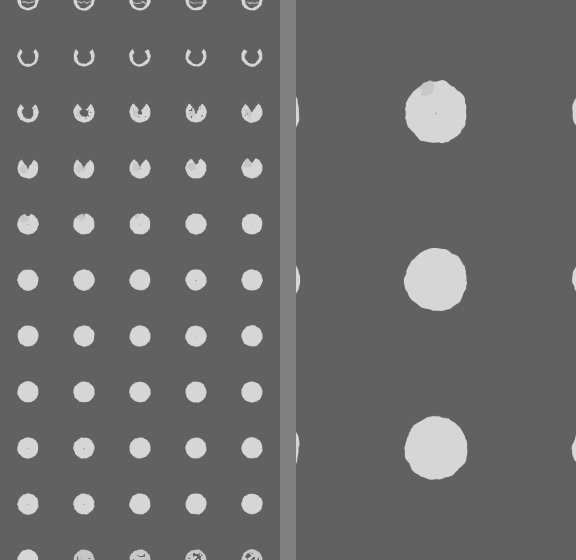
Left, the full canvas; right, a detail of the centre.
This pattern is drawn by a Shadertoy shader. Its source:

```glsl
// Grid of pale rough discs on grey, notched and hollowed towards the top, worn along the bottom.

float hash(vec2 p) {
    vec3 q = fract(p.xyx * vec3(0.1031, 0.1030, 0.0973));
    q += dot(q, q.yzx + 33.33);
    return fract((q.x + q.y) * q.z);
}

float valueNoise(vec2 p) {
    vec2 i = floor(p), f = fract(p);
    f = f * f * (3.0 - 2.0 * f);
    return mix(mix(hash(i), hash(i + vec2(1, 0)), f.x),
               mix(hash(i + vec2(0, 1)), hash(i + vec2(1, 1)), f.x), f.y);
}

// Coverage of the negative side of a distance
float cover(float d, float pixel) {
    return 1.0 - smoothstep(-0.7 * pixel, 0.7 * pixel, d);
}

void mainImage(out vec4 fragColor, in vec2 fragCoord) {
    // Five cells across; rows are centred on whole numbers
    float pixel = 5.0 / iResolution.x;
    vec2 p = fragCoord * pixel;
    vec2 cell = vec2(floor(p.x), floor(p.y + 0.5));
    vec2 q = p - cell - vec2(0.5, 0.0);
    float stage = (10.0 - cell.y) * 5.0 + cell.x; // reading order from top left

    // Rough disc
    vec2 seed = cell * 17.0 + 40.0;
    float rough = valueNoise(q * 22.0 + seed) - 0.5;
    float fine = valueNoise(q * 55.0 + seed + 90.0) - 0.5;
    float radius = length(q);
    float disc = radius - 0.187 + 0.014 * rough + 0.006 * fine;

    // Round hollow closes first, then the wedge climbs out of the top
    float hollow = length(q + vec2(0.0, 0.015)) - 0.127 * (1.0 - smoothstep(8.5, 14.0, stage));
    float tip = 0.06 * smoothstep(8.0, 12.0, stage) - 0.06
              + 0.2 * pow(max(stage - 15.0, 0.0) / 7.0, 1.6);
    float wedge = 0.8 * (abs(q.x) - 0.75 * (q.y - tip));
    float notch = min(hollow, wedge) + 0.022 * rough + 0.012 * fine;
    float shape = cover(max(disc, -notch), pixel);

    // Ragged shreds left inside the hollow of the first row
    float shred = abs(q.y + 0.045 + 0.04 * rough) - 0.012 - 0.016 * fine;
    shred = max(shred, radius - 0.13);
    if (stage < 5.0) shape = max(shape, 0.75 * cover(shred, pixel));

    // Small holes: a few beside the notch, larger ones in the last row
    float worn = step(50.5, stage);
    float speckled = step(9.5, stage) * step(stage, 14.5);
    float grain = valueNoise(q * vec2(26.0, 34.0) + seed + 7.0);
    float limit = mix(0.87, 0.84 - 0.07 * (stage - 50.0), worn);
    float holes = smoothstep(limit - 0.08, limit + 0.08, grain) * cover(radius - 0.14, pixel);
    shape *= 1.0 - holes * max(worn, speckled);

    // Dull patch on the left flank of the notch
    float patchDistance = length(q - vec2(-0.07, tip - 0.01)) - 0.075 + 0.05 * rough;
    float dull = cover(patchDistance, pixel) * step(10.5, stage) * step(stage, 22.5);
    float tone = mix(0.84, 0.78, max(dull, worn));

    fragColor = vec4(vec3(mix(0.38, tone, shape)), 1.0);
}
```
